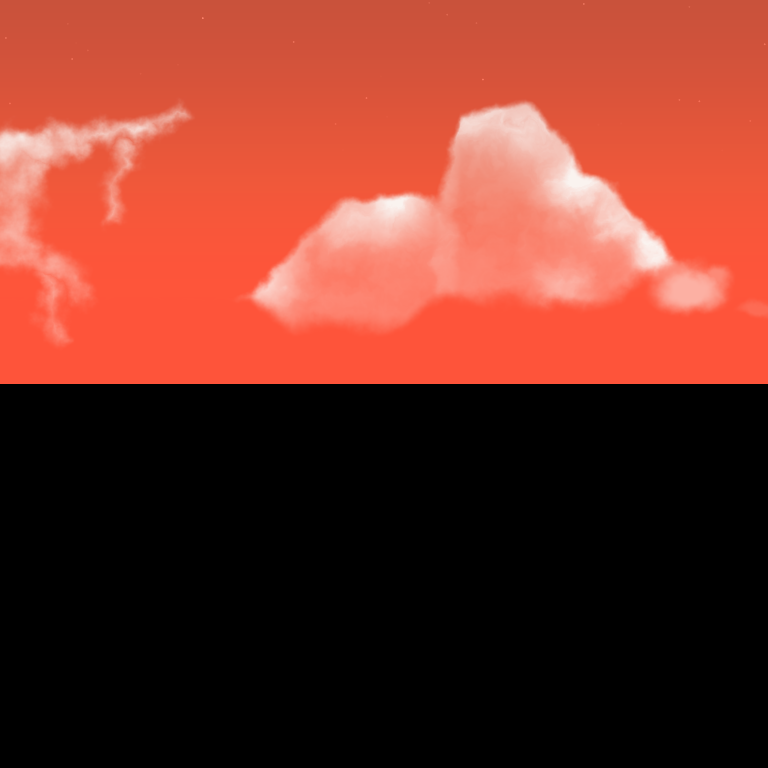
Reproduce this texture procedurally as a Shadertoy shader.

```glsl
// Pale cumulus clouds in a coral sky above a flat black lower half.

const float HORIZON = 0.5;
const vec3 SKY_HIGH = vec3(0.78, 0.32, 0.23);
const vec3 SKY_LOW = vec3(0.995, 0.33, 0.228);
const vec3 CLOUD_WHITE = vec3(0.98, 0.97, 0.96);
const float BODY_OPACITY = 0.27;
const float RIM_OPACITY = 0.22;
const float EDGE_WARP = 0.022;
const float WISP_WARP = 0.042;
const float STAR_CELLS = 28.0;

// Sunlit parts of the large cloud: centre, radius, strength
const int LIGHTS = 9;
const vec4 LIGHT[LIGHTS] = vec4[](
    vec4(0.520, 0.727, 0.035, 0.50), vec4(0.450, 0.712, 0.035, 0.25),
    vec4(0.610, 0.847, 0.040, 0.38), vec4(0.685, 0.827, 0.042, 0.48),
    vec4(0.755, 0.760, 0.045, 0.58), vec4(0.805, 0.710, 0.035, 0.35),
    vec4(0.850, 0.668, 0.035, 0.40), vec4(0.352, 0.638, 0.025, 0.28),
    vec4(0.740, 0.628, 0.038, 0.22));

// Strands of the ragged cloud: start, end; then their radii
const int STRANDS = 7;
const vec4 STRAND[STRANDS] = vec4[](
    vec4(-0.02, 0.800, 0.085, 0.812), vec4(0.085, 0.818, 0.190, 0.826),
    vec4(0.190, 0.826, 0.236, 0.855), vec4(0.165, 0.800, 0.137, 0.725),
    vec4(0.020, 0.785, 0.010, 0.690), vec4(0.010, 0.690, 0.098, 0.630),
    vec4(0.055, 0.640, 0.075, 0.575));
const float STRAND_RADIUS[STRANDS] =
    float[](0.032, 0.021, 0.015, 0.019, 0.045, 0.028, 0.020);

vec2 hash2(vec2 p) {
    vec3 q = fract(p.xyx * vec3(0.1031, 0.1030, 0.0973));
    q += dot(q, q.yzx + 33.33);
    return fract((q.xx + q.yz) * q.zy);
}

float corner(vec2 cell, vec2 offset) {
    return dot(hash2(cell) * 2.0 - 1.0, offset);
}

float gradientNoise(vec2 p) {
    vec2 i = floor(p), f = fract(p), e = vec2(0.0, 1.0);
    vec2 u = f * f * f * (f * (f * 6.0 - 15.0) + 10.0);
    return mix(mix(corner(i, f), corner(i + e.yx, f - e.yx), u.x),
               mix(corner(i + e.xy, f - e.xy), corner(i + 1.0, f - 1.0), u.x), u.y);
}

float fbm(vec2 p) {
    float sum = 0.0, amplitude = 0.7;
    for (int i = 0; i < 5; i++) {
        sum += amplitude * gradientNoise(p);
        p = mat2(1.6, 1.2, -1.2, 1.6) * p + 17.3;
        amplitude *= 0.5;
    }
    return sum;
}

// Upper and lower outlines of the large cloud
float cloudTop(float x) {
    return 0.612 + 0.135 * smoothstep(0.29, 0.47, x) + 0.105 * smoothstep(0.565, 0.600, x)
         + 0.018 * smoothstep(0.59, 0.65, x) - 0.110 * smoothstep(0.68, 0.80, x)
         - 0.110 * smoothstep(0.79, 0.91, x);
}

float cloudBottom(float x) {
    return 0.616 - 0.045 * smoothstep(0.29, 0.39, x) + 0.036 * smoothstep(0.51, 0.59, x)
         - 0.010 * smoothstep(0.62, 0.68, x) + 0.035 * smoothstep(0.78, 0.84, x)
         + 0.015 * smoothstep(0.84, 0.89, x);
}

float largeCloud(vec2 uv, vec2 warp) {
    vec2 p = uv + EDGE_WARP * warp;
    float slope = (cloudTop(p.x + 0.004) - cloudTop(p.x - 0.004)) / 0.008;
    float below = (cloudTop(p.x) - p.y) / sqrt(1.0 + slope * slope);
    float cover = smoothstep(-0.002, 0.013, below)
                * smoothstep(-0.006, 0.024, p.y - cloudBottom(p.x))
                * smoothstep(0.0, 0.03, 0.905 - p.x);
    float light = BODY_OPACITY + RIM_OPACITY * exp(-max(below, 0.0) / 0.04);
    for (int i = 0; i < LIGHTS; i++) {
        vec2 q = (p - LIGHT[i].xy) / LIGHT[i].z;
        light += LIGHT[i].w * exp(-dot(q, q));
    }
    return cover * clamp(light * (1.0 + 0.55 * fbm(uv * vec2(11.0, 15.0) + warp)), 0.0, 0.97);
}

float softPuff(vec2 p, vec2 centre, vec2 radius) {
    return 1.0 - smoothstep(0.35, 1.1, length((p - centre) / radius));
}

float raggedCloud(vec2 uv, vec2 warp) {
    vec2 p = uv + WISP_WARP * warp;
    float inside = -1.0;
    for (int i = 0; i < STRANDS; i++) {
        vec2 a = p - STRAND[i].xy, b = STRAND[i].zw - STRAND[i].xy;
        float along = clamp(dot(a, b) / dot(b, b), 0.0, 1.0);
        inside = max(inside, STRAND_RADIUS[i] - length(a - b * along));
    }
    float light = mix(0.36, 0.72, smoothstep(0.74, 0.83, uv.y)) + 0.55 * fbm(uv * 24.0 + 5.0);
    return smoothstep(-0.005, 0.026, inside) * clamp(light, 0.05, 0.92);
}

float stars(vec2 uv) {
    vec2 cell = floor(uv * STAR_CELLS), seed = hash2(cell + 41.0);
    vec2 offset = fract(uv * STAR_CELLS) - 0.1 - 0.8 * hash2(cell + 9.0);
    float dot0 = 1.0 - smoothstep(0.015, 0.05, length(offset));
    return 0.22 * dot0 * seed.y * step(0.84, seed.x) * smoothstep(0.78, 0.95, uv.y);
}

void mainImage(out vec4 fragColor, in vec2 fragCoord) {
    vec2 uv = fragCoord / iResolution.xy;
    vec2 warp = vec2(fbm(uv * 20.0), fbm(uv * 20.0 + 57.0));

    // Sky and faint specks
    vec3 color = mix(SKY_HIGH, SKY_LOW, 1.0 - smoothstep(0.62, 1.05, uv.y));
    color.g += 0.016 * exp(-pow((uv.y - 0.77) / 0.1, 2.0));
    color += stars(uv);

    // Clouds, from faint to bright
    vec2 p = uv + EDGE_WARP * warp;
    float puff = 0.56 * softPuff(p, vec2(0.898, 0.624), vec2(0.056, 0.036));
    puff = max(puff, 0.32 * softPuff(p, vec2(0.930, 0.637), vec2(0.030, 0.020)));
    puff = max(puff, 0.14 * softPuff(p, vec2(0.988, 0.595), vec2(0.030, 0.014)));
    color = mix(color, CLOUD_WHITE, puff);
    color = mix(color, CLOUD_WHITE, raggedCloud(uv, warp));
    color = mix(color, CLOUD_WHITE, largeCloud(uv, warp));

    // Black lower half
    float halfPixel = 0.5 / iResolution.y;
    color *= smoothstep(HORIZON - halfPixel, HORIZON + halfPixel, uv.y);
    fragColor = vec4(color, 1.0);
}
```
